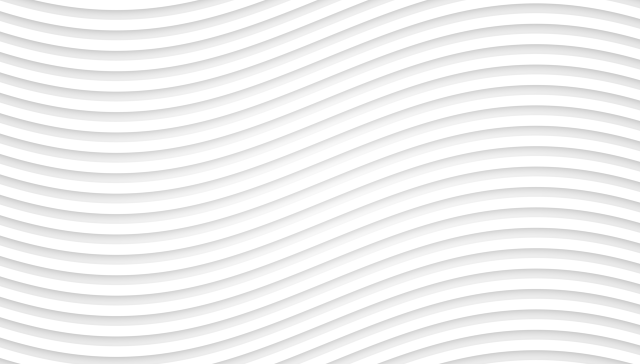
This background is drawn by a WebGL 2 fragment shader. Its source:

```glsl
#version 300 es
precision highp float;
// White wavy ribbons stacked over a pale grey ground, about 18 down the canvas.
// One sine curve is repeated vertically with fract; each ribbon casts a soft
// shadow into the groove below it, and the ground brightens toward the centre.

uniform vec2 u_resolution;
out vec4 fragColor;

const float TAU = 6.2831853;
const float PERIOD = 0.05605;     // vertical spacing, in canvas heights
const float GROOVE = 0.48;        // share of each period left open

// Height of one ribbon's lower edge: trough at left, crest at right.
float ribbonEdge(float x) {
    return 0.580 + 0.1493 * (1.0 - cos(TAU * (x - 0.3196) / 2.306));
}

// Ground tone: nearly white in the middle, greyer toward the corners.
float groundTone(vec2 p, vec2 center) {
    float radius = length((p - center) * vec2(0.85, 1.0));
    return mix(0.98, 0.918, smoothstep(0.0, 0.85, radius));
}

void main() {
    vec2 p = gl_FragCoord.xy / u_resolution.y;
    vec2 center = 0.5 * u_resolution / u_resolution.y;

    // Repeat downward, with zero at the middle of each groove.
    float phase = (ribbonEdge(p.x) - p.y) / PERIOD;
    float local = fract(phase + 0.5 - 0.5 * GROOVE) - 0.5;
    float depth = clamp(local / GROOVE + 0.5, 0.0, 1.0);

    // Cast shadow at the top, and a faint contact line at the bottom.
    float castShadow = 0.13 * pow(1.0 - depth, 2.0);
    float contact = 0.012 * smoothstep(0.75, 1.0, depth);
    float groove = groundTone(p, center) - castShadow - contact;

    // Smooth both ribbon edges over about one pixel.
    float blur = 0.7 * length(vec2(dFdx(phase), dFdy(phase)));
    float ribbon = smoothstep(-blur, blur, abs(local) - 0.5 * GROOVE);

    fragColor = vec4(vec3(mix(groove, 1.0, ribbon)), 1.0);
}
```
